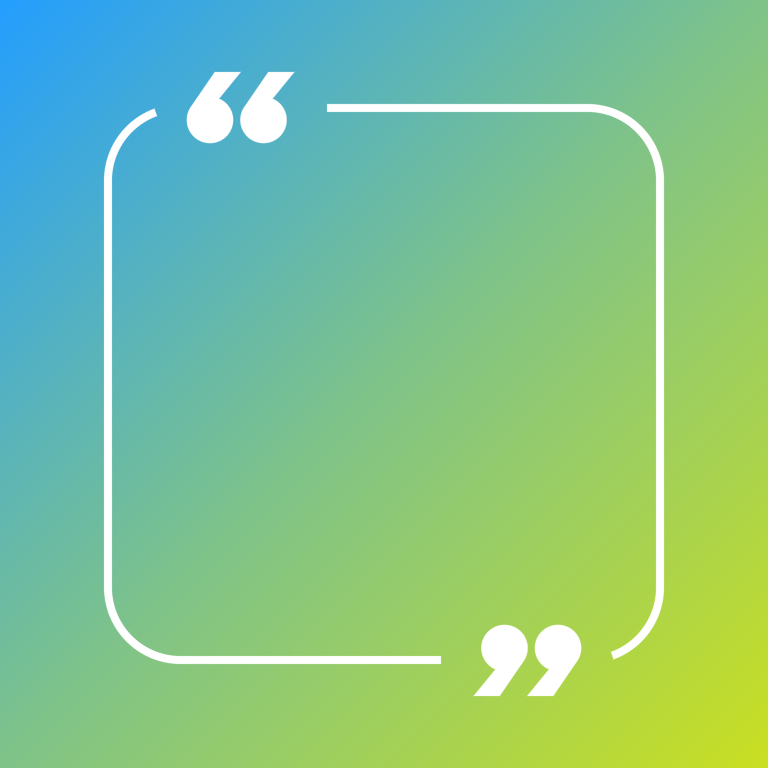
A Shadertoy shader for this background:

```glsl
// A blank quotation card: a thin rounded frame, broken by paired marks, over a
// diagonal blue-to-lime gradient. The frame and marks are distance functions,
// and a half turn about the centre repeats the upper half in the lower half.

#define FRAME_HALF 0.3594
#define FRAME_RADIUS 0.0945
#define STROKE_HALF 0.0052
#define GAP_END -0.0742
#define MARK_POS vec2(-0.2266, 0.3438)
#define MARK_STEP 0.0697
#define MARK_RADIUS 0.0303
#define MARK_TOP 0.0625

const vec3 BLUE  = vec3(0.14, 0.62, 1.00);
const vec3 GREEN = vec3(0.50, 0.765, 0.535);
const vec3 LIME  = vec3(0.79, 0.875, 0.13);

// Three-stop gradient, t from 0 to 1
vec3 background(float t) {
    return t < 0.5 ? mix(BLUE, GREEN, 2.0 * t) : mix(GREEN, LIME, 2.0 * t - 1.0);
}

float roundedBox(vec2 p, float halfSize, float radius) {
    vec2 q = abs(p) - halfSize + radius;
    return length(max(q, 0.0)) + min(max(q.x, q.y), 0.0) - radius;
}

// Rounded outline with an opening in its upper left part
float brokenFrame(vec2 p) {
    float outline = abs(roundedBox(p, FRAME_HALF, FRAME_RADIUS)) - STROKE_HALF;
    vec2 arcCentre = vec2(-1.0, 1.0) * (FRAME_HALF - FRAME_RADIUS);
    float radialCut = dot(p - arcCentre, vec2(0.940, 0.341));
    float gap = max(-radialCut, p.x - GAP_END);
    return max(outline, -gap);
}

// Round drop with a slanted, flat-topped tail tangent to its left side
float quoteMark(vec2 p) {
    vec2 tangentNormal = vec2(-0.825, 0.566);
    float leftEdge = dot(p, tangentNormal) - MARK_RADIUS;
    float rightEdge = dot(p, vec2(0.775, -0.632)) + 0.0082;
    float lowerEdge = -dot(p, vec2(0.566, 0.825));
    float tail = max(max(leftEdge, rightEdge), max(lowerEdge, p.y - MARK_TOP));
    return min(length(p) - MARK_RADIUS, tail);
}

void mainImage(out vec4 fragColor, in vec2 fragCoord) {
    float pixel = 1.0 / min(iResolution.x, iResolution.y);
    vec2 p = (fragCoord - 0.5 * iResolution.xy) * pixel;
    vec2 uv = fragCoord / iResolution.xy;

    // Gradient runs from the upper left to the lower right corner
    vec3 color = background(0.5 * (uv.x + 1.0 - uv.y));

    // Half-turn symmetry
    if (p.y < 0.0) p = -p;

    // White frame and pair of marks
    float shape = brokenFrame(p);
    for (int i = 0; i < 2; i++) {
        vec2 centre = MARK_POS + vec2(float(i) * MARK_STEP, 0.0);
        shape = min(shape, quoteMark(p - centre));
    }
    float coverage = 1.0 - smoothstep(-0.75 * pixel, 0.75 * pixel, shape);
    fragColor = vec4(mix(color, vec3(1.0), coverage), 1.0);
}
```
